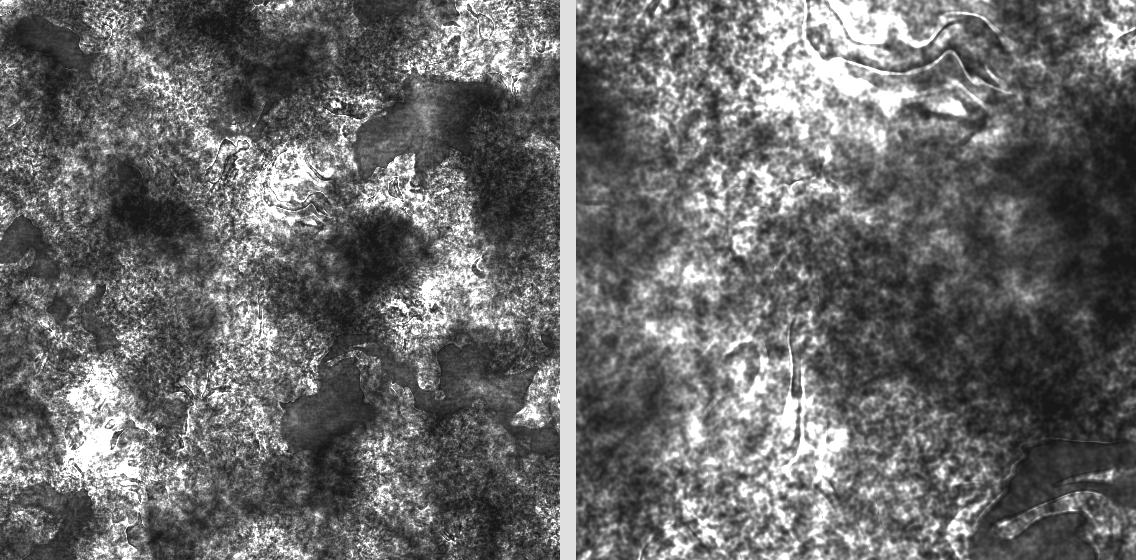
Left, the full canvas; right, a detail of the centre.
Reproduce this texture procedurally as a WebGL 2 fragment shader.

```glsl
#version 300 es
precision highp float;

uniform vec2 u_resolution;
out vec4 fragColor;

#define MID_TONE 0.36
#define CLOUD_SCALE 4.4
#define CLOUD_CONTRAST 1.8
#define GRAIN_SCALE 95.0
#define GRAIN_CONTRAST 0.76
#define MOTTLE_CONTRAST 0.6
#define STREAK_LENGTH 0.0024
#define BASIN_SCALE 4.6
#define BASIN_LEVEL 0.34
#define RIM_WIDTH 0.02
#define CREST_SCALE 17.0
#define CREST_GAIN 0.6

// Random unit gradient for a lattice cell
vec2 cellGradient(ivec2 cell) {
    uvec2 c = uvec2(cell);
    uint h = c.x * 374761393u + c.y * 668265263u;
    h = (h ^ (h >> 13)) * 1274126177u;
    h ^= h >> 16;
    float angle = float(h & 65535u) / 65536.0 * 6.28319;
    return vec2(cos(angle), sin(angle));
}

float gradientNoise(vec2 p) {
    ivec2 cell = ivec2(floor(p));
    vec2 f = fract(p);
    vec2 blend = f * f * f * (f * (f * 6.0 - 15.0) + 10.0);
    float a = dot(cellGradient(cell), f);
    float b = dot(cellGradient(cell + ivec2(1, 0)), f - vec2(1, 0));
    float c = dot(cellGradient(cell + ivec2(0, 1)), f - vec2(0, 1));
    float d = dot(cellGradient(cell + ivec2(1, 1)), f - vec2(1, 1));
    return mix(mix(a, b, blend.x), mix(c, d, blend.x), blend.y);
}

// Octaves are turned against each other to hide the lattice
float fbm(vec2 p, int octaves, float gain) {
    const mat2 turn = mat2(0.8, 0.6, -0.6, 0.8);
    float sum = 0.0;
    float weight = 1.0;
    for (int i = 0; i < octaves; i++) {
        sum += weight * gradientNoise(p);
        p = turn * p * 1.93 + 17.3;
        weight *= gain;
    }
    return sum;
}

float cloudField(vec2 p) {
    return fbm(p * CLOUD_SCALE + 3.7, 5, 0.62);
}

// Fine grain, partly smeared along the given direction
float grainField(vec2 p, vec2 direction) {
    float streak = 0.0;
    for (int i = -1; i <= 1; i++) {
        vec2 q = p + direction * float(i) * STREAK_LENGTH;
        streak += gradientNoise(q * GRAIN_SCALE * 2.3 + 41.0);
    }
    return fbm(p * GRAIN_SCALE, 3, 0.9) + 0.45 * streak;
}

void main() {
    vec2 p = gl_FragCoord.xy / min(u_resolution.x, u_resolution.y);
    vec2 warp = vec2(fbm(p * 7.0 + 11.0, 3, 0.5), fbm(p * 7.0 + 29.0, 3, 0.5));
    vec2 bent = p + 0.06 * warp;

    // Broad light and dark clouds
    float cloud = cloudField(bent);
    float light = smoothstep(-0.35, 0.45, cloud);

    // Grain combed down the slope of the clouds, rough in some places and soft in others
    float reach = 0.02;
    vec2 slope = vec2(cloudField(bent + vec2(reach, 0)), cloudField(bent + vec2(0, reach))) - cloud;
    vec2 direction = slope / max(length(slope), 0.001);
    float rough = smoothstep(-0.35, 0.35, gradientNoise(p * 6.5 + 95.0));
    float grain = grainField(p, direction) * mix(0.75, 1.15, light) * mix(0.7, 1.25, rough);

    // Lumps between cloud and grain in size
    float mottle = fbm((p + 0.012 * warp.yx) * 36.0 + 23.0, 2, 0.8) * mix(1.3, 0.6, rough);

    float exposure = CLOUD_CONTRAST * cloud + GRAIN_CONTRAST * grain + MOTTLE_CONTRAST * mottle;

    // Curled crests with a shaded side, in the lightest clouds
    float fold = fbm(bent * CREST_SCALE + 1.5 * warp, 3, 0.55);
    float crest = smoothstep(0.12, 0.03, abs(fold));
    float shade = smoothstep(0.08, 0.15, fold) * smoothstep(0.34, 0.2, fold);
    float crestArea = smoothstep(0.2, 0.45, cloud + 0.7 * gradientNoise(p * 8.0 + 63.0));
    exposure += CREST_GAIN * crestArea * (crest - 1.2 * shade);

    // Smooth basins with faint level streaks and a paler middle
    float basin = fbm(bent * BASIN_SCALE + 52.0, 5, 0.55) - 0.35 * cloud - BASIN_LEVEL;
    float inside = smoothstep(-0.04, 0.05, basin);
    float threads = gradientNoise(p * vec2(45.0, 190.0) + 7.0);
    float floorTone = -0.65 + 2.6 * max(basin, 0.0) + 0.9 * cloud + 0.3 * threads + 0.3 * grain;
    exposure = mix(exposure, floorTone, 0.85 * inside);

    // Broken rim: a pale lip outside, a dark line inside
    float broken = smoothstep(0.0, 0.25, gradientNoise(p * 12.0 + 81.0));
    float lip = smoothstep(RIM_WIDTH, 0.0, abs(basin + RIM_WIDTH));
    float groove = smoothstep(RIM_WIDTH, 0.0, abs(basin - RIM_WIDTH));
    exposure += broken * (0.45 * lip - 0.4 * groove);

    float tone = clamp(MID_TONE * exp(exposure), 0.09, 1.0);
    fragColor = vec4(vec3(tone), 1.0);
}
```
